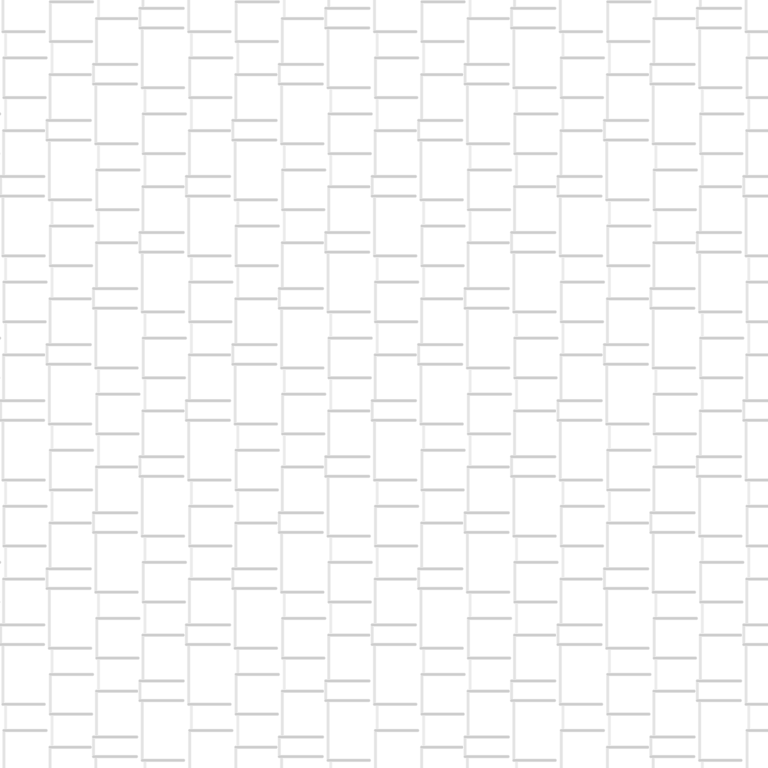
Reproduce this pattern procedurally as a three.js fragment shader.

```glsl
// Pale outlined bricks stacked in narrow columns on white. Six brick heights
// repeat down each column, and each column climbs a quarter period past the last.
// Every brick is a left stroke and a bottom stroke, drawn as soft segments.

#define COLUMN_WIDTH 0.06048
#define STACK_HEIGHT 0.29193
#define COLUMN_CLIMB 0.25
#define ORIGIN vec2(0.0047, 0.2298)
#define STROKE_CORE 0.0006
#define STROKE_EDGE 0.0031
#define JOINT_SHADE 0.20
#define SIDE_SHADE 0.11
#define INSET_FADE 0.30

varying vec2 vUv;

// x: height as a share of the stack, y: left edge, z: right end of bottom joint
vec3 brickShape(int k) {
  if (k == 0) return vec3(0.0874, -0.0039, 0.0520);
  if (k == 1) return vec3(0.2667, -0.0009, 0.0529);
  if (k == 2) return vec3(0.1169, 0.0026, 0.0553);
  if (k == 3) return vec3(0.1771, 0.0004, 0.0541);
  if (k == 4) return vec3(0.1476, 0.0026, 0.0524);
  return vec3(0.2043, 0.0, 0.0524);
}

// Offset from a height in the stack, wrapped to the nearest repeat
float wrapped(float v) {
  return (fract(v + 0.5) - 0.5) * STACK_HEIGHT;
}

// Soft stroke around an axis-aligned segment, given its offset and half size
float stroke(vec2 offset, vec2 halfSize) {
  float d = length(max(abs(offset) - halfSize, 0.0));
  return 1.0 - smoothstep(STROKE_CORE, STROKE_EDGE, d);
}

// Darkness of one column; x runs from its base line, v down its stack
float columnShade(float x, float v) {
  float shade = 0.0;
  float top = 0.0;
  vec3 brick = brickShape(0);
  for (int k = 0; k < 6; k++) {
    vec3 below = brickShape(k == 5 ? 0 : k + 1);
    float bottom = top + brick.x;

    // Left side, fainter where the brick is set in
    vec2 sideOffset = vec2(x - brick.y, wrapped(v - 0.5 * (top + bottom)));
    float side = stroke(sideOffset, vec2(0.0, 0.5 * brick.x * STACK_HEIGHT));
    float fade = 1.0 - INSET_FADE * step(0.002, brick.y);
    shade = max(shade, SIDE_SHADE * fade * side);

    // Bottom joint, stopping short of the next column
    float start = min(brick.y, below.y);
    vec2 jointOffset = vec2(x - 0.5 * (start + brick.z), wrapped(v - bottom));
    float joint = stroke(jointOffset, vec2(0.5 * (brick.z - start), 0.0));
    shade = max(shade, JOINT_SHADE * joint);

    top = bottom;
    brick = below;
  }
  return shade;
}

void main() {
  vec2 p = vec2(vUv.x, 1.0 - vUv.y) - ORIGIN;
  float firstColumn = floor(p.x / COLUMN_WIDTH);

  // Include the next column, whose bricks may jut out to the left
  float shade = 0.0;
  for (int n = 0; n < 2; n++) {
    float column = firstColumn + float(n);
    float x = p.x - column * COLUMN_WIDTH;
    float v = p.y / STACK_HEIGHT + column * COLUMN_CLIMB;
    shade = max(shade, columnShade(x, v));
  }
  gl_FragColor = vec4(vec3(1.0 - shade), 1.0);
}
```
